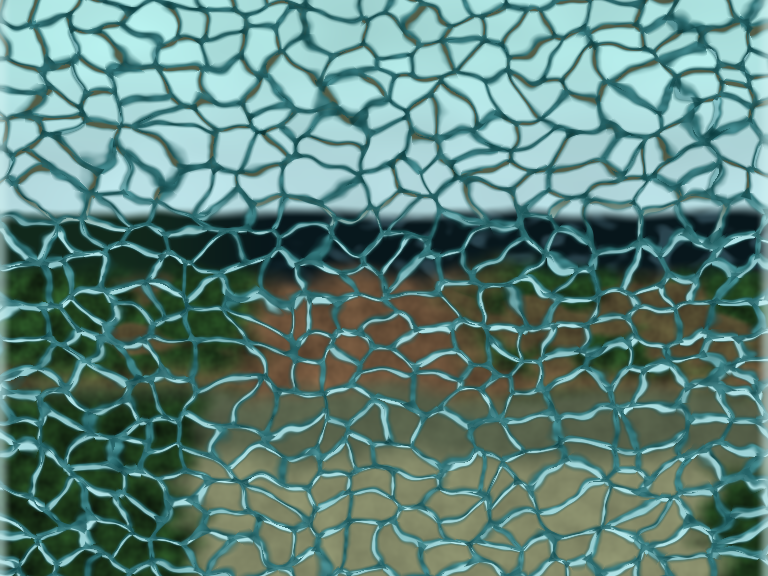
Write a Shadertoy shader that draws this texture.

```glsl
vec2 hash2(vec2 c) {
    c = vec2(dot(c, vec2(127.1, 311.7)), dot(c, vec2(269.5, 183.3)));
    return fract(sin(c) * 43758.55);
}

float gradDot(vec2 cell, vec2 offset, vec2 f) {
    return dot(hash2(cell + offset) * 2.0 - 1.0, f - offset);
}

float noise(vec2 p) {
    vec2 i = floor(p), f = fract(p);
    vec2 u = f * f * f * (f * (f * 6.0 - 15.0) + 10.0);
    return mix(mix(gradDot(i, vec2(0, 0), f), gradDot(i, vec2(1, 0), f), u.x),
               mix(gradDot(i, vec2(0, 1), f), gradDot(i, vec2(1, 1), f), u.x), u.y);
}

float fbm(vec2 p) {
    return noise(p) + 0.5 * noise(p * 2.1 + 5.0) + 0.25 * noise(p * 4.3 + 9.0);
}

// Blurred view behind the pane: sky, tree line, earth, road
vec3 landscape(vec2 p) {
    float n = fbm(p * vec2(5.0, 8.0)), leaf = fbm(p * 22.0);
    vec3 green = vec3(0.12, 0.24, 0.11) * (1.0 + 0.9 * leaf);
    vec3 earth = vec3(0.41, 0.31, 0.22) * (1.0 + 0.3 * leaf);
    float path = 1.0 - smoothstep(0.1, 0.24, abs(p.x - 0.64 + 0.1 * n) - 0.25 * (0.5 - p.y));
    float bank = smoothstep(0.05, 0.3, n + 0.2 * p.x - 0.05);
    vec3 ground = mix(green, earth, max(path, 0.7 * bank));
    ground = mix(ground, earth * 1.15, 0.7 * exp(-pow((p.y - 0.335 - 0.02 * n) / 0.025, 2.0)));

    vec3 road = mix(vec3(0.52, 0.54, 0.41), vec3(0.34, 0.38, 0.29), smoothstep(0.18, 0.24, p.y + 0.03 * n));
    ground = mix(road * (1.0 + 0.12 * leaf), ground, smoothstep(0.29, 0.34, p.y + 0.03 * n));
    float bush = 1.0 - smoothstep(0.28, 0.38, p.x + 0.12 * n + 0.2 * max(p.y - 0.2, 0.0));
    bush = max(bush, smoothstep(1.2, 1.28, p.x + 0.1 * n) * (1.0 - smoothstep(0.15, 0.22, p.y)));
    ground = mix(ground, green * 0.85, bush * (1.0 - smoothstep(0.28, 0.36, p.y)));

    vec3 trees = mix(vec3(0.07, 0.16, 0.11), vec3(0.03, 0.09, 0.11), smoothstep(0.2, 0.5, p.x));
    float blocks = smoothstep(0.0, 0.3, noise(p * vec2(22.0, 30.0)));
    trees += vec3(0.13, 0.17, 0.19) * blocks * smoothstep(0.45, 0.6, p.x);
    ground = mix(ground, trees, smoothstep(0.5, 0.55, p.y + 0.04 * n));

    vec3 sky = mix(vec3(0.71, 0.86, 0.88), vec3(0.67, 0.88, 0.87), smoothstep(0.65, 0.95, p.y));
    sky *= 1.0 + 0.09 * fbm(p * vec2(2.5, 5.0) + 3.0);
    return mix(ground, sky, smoothstep(0.615, 0.642, p.y + 0.012 * n));
}

void mainImage(out vec4 fragColor, in vec2 fragCoord) {
    vec2 p = fragCoord / iResolution.y;
    float aspect = iResolution.x / iResolution.y;
    float side = smoothstep(0.2, 0.65, abs(p.x - 0.5 * aspect));

    // Bent coordinates turn straight cell walls into curved cracks
    vec2 q = p * vec2(14.5, 18.5);
    q.y -= 2.2 * (p.x - 0.5 * aspect) * (p.x - 0.6);
    q += 0.9 * vec2(noise(p * 7.0), noise(p * 7.0 + 31.0));
    q += 0.38 * vec2(noise(p * 19.0 + 4.0), noise(p * 19.0 + 17.0));

    // Nearest shard
    vec2 base = floor(q), nearCell = base, toNear = vec2(0);
    float best = 9.0;
    for (int y = -1; y <= 1; y++)
    for (int x = -1; x <= 1; x++) {
        vec2 c = base + vec2(x, y);
        vec2 r = c + 0.06 + 0.88 * hash2(c) - q;
        if (dot(r, r) < best) { best = dot(r, r); toNear = r; nearCell = c; }
    }

    // Two closest walls: the first draws the crack, both mark a junction
    float wall = 9.0, secondWall = 9.0;
    vec2 normal = vec2(0, 1), otherCell = base;
    for (int y = -2; y <= 2; y++)
    for (int x = -2; x <= 2; x++) {
        vec2 c = nearCell + vec2(x, y);
        if (x == 0 && y == 0) continue;
        vec2 r = c + 0.06 + 0.88 * hash2(c) - q;
        vec2 n = normalize(r - toNear);
        float d = dot(0.5 * (r + toNear), n);
        if (d < wall) { secondWall = wall; wall = d; normal = n; otherCell = c; }
        else secondWall = min(secondWall, d);
    }

    vec2 crackRnd = hash2(nearCell + otherCell + 0.5);
    float inSky = smoothstep(0.58, 0.68, p.y);
    float level = smoothstep(0.3, 0.75, abs(normal.y));
    float streak = noise(p * vec2(38.0, 60.0));
    float soft = 0.02 + 12.0 / iResolution.y;

    float width = mix(0.055, 0.105, crackRnd.x) * mix(1.0, 0.85, inSky);
    width *= (0.8 + 0.35 * level + 0.35 * side) * (1.0 + 0.6 * streak);
    float crack = 1.0 - smoothstep(width - soft, width + soft, wall);
    float across = wall / width * sign(dot(normal, vec2(0.25, 1.0)));

    // Shards shift the view slightly
    vec2 shardRnd = hash2(nearCell + 40.0);
    vec3 col = landscape(p + 0.014 * (shardRnd - 0.5));
    col *= 0.96 + 0.08 * shardRnd.x;
    col = mix(col, vec3(0.1, 0.33, 0.34), 0.35 * (1.0 - smoothstep(width, width + 0.11, wall)));

    // Bevelled crack faces: bright against the ground, dark against the sky
    vec3 deepTeal = vec3(0.07, 0.28, 0.29), teal = vec3(0.23, 0.51, 0.53);
    vec3 glint = vec3(0.74, 0.94, 0.96);
    float lit = smoothstep(-0.55, 0.15, across + 0.8 * streak) * (1.0 - 0.6 * smoothstep(0.7, 1.1, across));
    float shine = lit * mix(0.75 * step(0.55, crackRnd.y), 0.6 + 0.4 * crackRnd.y, level);
    vec3 groundCrack = mix(mix(deepTeal, teal, 0.45 + 0.5 * crackRnd.x + streak), glint, shine);
    vec3 skyCrack = mix(deepTeal, teal, 0.25 + 0.5 * crackRnd.x + streak);
    skyCrack = mix(skyCrack, vec3(0.34, 0.33, 0.22), lit * 0.85 * step(0.45, crackRnd.y));
    skyCrack = mix(skyCrack, glint, 0.6 * side * (1.0 - level) * lit * step(crackRnd.y, 0.4));
    col = mix(col, mix(groundCrack, skyCrack, inSky), crack * 0.95);

    // Teal chips where cracks meet
    float reach = 0.13 + 0.3 * max(noise(p * 16.0 + 60.0) + 0.1, 0.0);
    float chip = 1.0 - smoothstep(reach - soft, reach + soft, wall + secondWall);
    vec3 chipCol = mix(deepTeal, teal, 0.55 - 0.25 * inSky + 1.2 * noise(p * 45.0));
    col = mix(col, chipCol, 0.85 * chip);

    // Pale glow along the left and right borders
    float border = min(p.x, aspect - p.x);
    col = mix(col, vec3(0.82, 0.95, 0.95), 0.55 * (1.0 - smoothstep(0.0, 0.022, border)));
    fragColor = vec4(clamp(col, 0.0, 1.0), 1.0);
}
```
